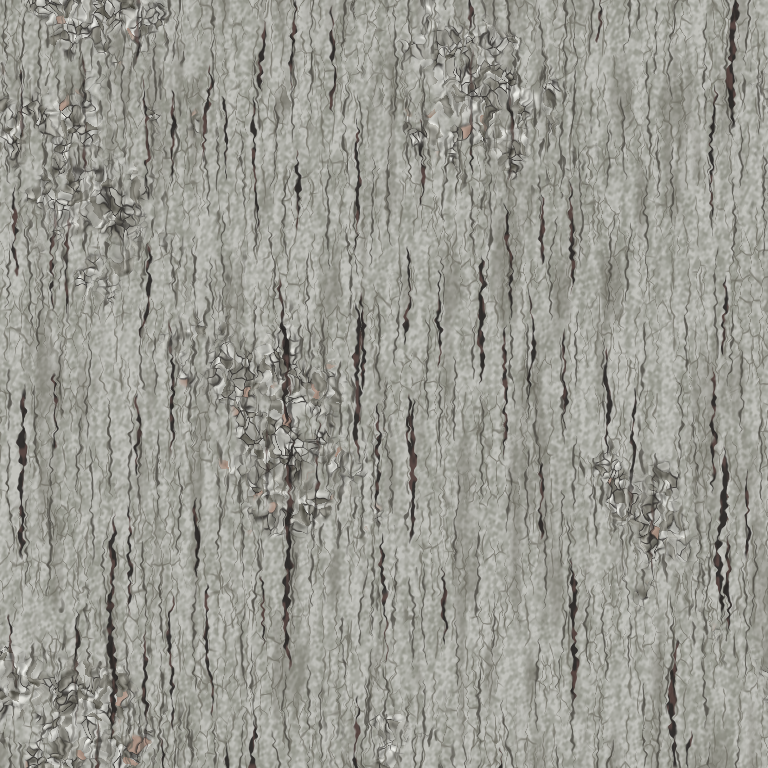
Give the GLSL for this texture, as a Shadertoy shader.

```glsl
// Weathered grey paint on old wood: a pale speckled coat split by upright cracks,
// with flaked patches. Cracks are tapered segments in jittered columns; flakes are
// Voronoi chips inside sheared ellipses whose rims are broken up by noise.
const vec3 PAINT_LIGHT = vec3(0.755, 0.755, 0.735);
const vec3 PAINT_MID   = vec3(0.575, 0.58, 0.54);
const vec3 STAIN       = vec3(0.42, 0.41, 0.37);
const vec3 HAIRLINE    = vec3(0.30, 0.29, 0.265);
const vec3 CRACK_DARK  = vec3(0.14, 0.13, 0.125);
const vec3 CRACK_RED   = vec3(0.31, 0.235, 0.22);
const vec3 RUST        = vec3(0.60, 0.43, 0.35);
const int   PATCH_COUNT  = 5;
const vec2  PATCH_START  = vec2(0.10, 0.75);
const vec2  PATCH_STEP   = vec2(0.7549, 0.5698);
const vec2  PATCH_RADIUS = vec2(0.085, 0.14);
const float PATCH_SHEAR  = 0.45;
const vec2  CHIP_SCALE   = vec2(105.0, 85.0);
const vec2  CRAZE_SCALE  = vec2(80.0, 30.0);
const mat2  SPECKLE      = mat2(270.0, 110.0, -130.0, 200.0);
const float WANDER       = 0.013;
const float JAG          = 0.005;
const float ROUGHNESS    = 0.0045;
const float EDGE         = 0.0011;

float hash(vec2 p) {
    vec3 q = fract(vec3(p.xyx) * 0.1031);
    q += dot(q, q.yzx + 33.33);
    return fract((q.x + q.y) * q.z);
}

float noise(vec2 p) {
    vec2 i = floor(p), f = fract(p);
    f = f * f * (3.0 - 2.0 * f);
    return mix(mix(hash(i), hash(i + vec2(1, 0)), f.x),
               mix(hash(i + vec2(0, 1)), hash(i + vec2(1, 1)), f.x), f.y);
}

float fbm(vec2 p) {
    float sum = 0.0, weight = 0.5333;
    for (int i = 0; i < 4; i++, weight *= 0.5) {
        sum += weight * noise(p);
        p = p * 2.03 + 17.7;
    }
    return sum;
}

// Upright cracks: one chain of tapered segments per column
float cracks(vec2 p, float columns, float span, float width, float share, float seed) {
    float ink = 0.0, edge = max(EDGE, 0.5 / iResolution.y);
    for (int i = -1; i <= 1; i++) {
        float id = floor(p.x * columns) + float(i);
        float y = p.y / span + 17.0 * hash(vec2(id, seed));
        vec2 key = vec2(id + 37.0 * floor(y), seed + floor(y));
        float t = min(fract(y) / mix(0.5, 1.0, hash(key + 7.3)), 1.0);
        float taper = sqrt(4.0 * t * (1.0 - t));
        float center = (id + mix(0.2, 0.8, hash(key + 3.1))) / columns;
        center += WANDER * (noise(vec2(p.y * 11.0, id * 5.3 + seed)) - 0.5);
        center += JAG * (noise(vec2(p.y * 65.0, id * 2.7 + seed)) - 0.5);
        float halfWidth = width * taper * mix(0.1, 1.6, noise(vec2(p.y * 110.0, id * 3.1 + seed)));
        float line = 1.0 - smoothstep(halfWidth - edge, halfWidth + edge, abs(p.x - center));
        ink = max(ink, line * smoothstep(0.0, 0.5, taper) * step(hash(key), share));
    }
    return ink;
}

// Closeness to the flaked patches: above zero inside, ragged at the rim
float patchField(vec2 p) {
    float field = -2.0;
    for (int i = 0; i < PATCH_COUNT; i++) {
        vec2 d = p - fract(PATCH_START + float(i) * PATCH_STEP);
        d -= round(d);
        d.x += d.y * PATCH_SHEAR;
        float size = mix(0.75, 1.3, hash(vec2(float(i), 4.0)));
        field = max(field, 1.0 - length(d / (PATCH_RADIUS * size)));
    }
    return field + 2.0 * (fbm(p * vec2(24.0, 18.0)) - 0.52);
}

// Voronoi chips: x = distance to the border, y = random value of the chip
vec2 chips(vec2 q) {
    float near = 9.0, second = 9.0, tone = 0.0;
    for (int k = 0; k < 9; k++) {
        vec2 cell = floor(q) + vec2(k % 3 - 1, k / 3 - 1);
        float d = length(cell + vec2(hash(cell), hash(cell + 51.7)) - q);
        if (d < near) { second = near; near = d; tone = hash(cell + 9.4); }
        else second = min(second, d);
    }
    return vec2(second - near, tone);
}

void mainImage(out vec4 fragColor, in vec2 fragCoord) {
    vec2 p = fragCoord / iResolution.y;
    vec2 rough = p + ROUGHNESS * (vec2(noise(p * vec2(120.0, 170.0)), noise(p * 140.0 + 31.0)) - 0.5);
    // Paint coat: speckle, upright grain, faint stains and crazing
    float tone = 0.56 + 1.0 * (noise(SPECKLE * p) - 0.5) + 0.7 * (noise(rough * vec2(170.0, 22.0)) - 0.5);
    tone += 0.35 * (fbm(p * vec2(12.0, 4.0)) - 0.5);
    vec3 color = mix(PAINT_MID, PAINT_LIGHT, clamp(tone, 0.0, 1.0));
    color = mix(color, STAIN, 0.4 * smoothstep(0.52, 0.8, fbm(rough * vec2(55.0, 8.0) + 8.0)));
    float craze = 1.0 - smoothstep(0.0, 0.13, chips(rough * CRAZE_SCALE).x);
    color = mix(color, STAIN, 0.65 * craze * smoothstep(0.4, 0.75, noise(p * vec2(45.0, 25.0))));
    // Flaked patches: embossed chips, dark gaps and a few rusty specks
    float field = patchField(p);
    float flaked = smoothstep(0.0, 0.35, field) * smoothstep(0.15, 0.45, noise(p * vec2(50.0, 38.0) + 3.0));
    float halo = smoothstep(-0.5, 0.1, field);
    vec2 q = rough * CHIP_SCALE;
    q += 1.6 * vec2(noise(q * 0.6), noise(q * 0.6 + 40.0));
    vec2 chip = chips(q), slant = vec2(0.35, -0.35);
    float relief = noise(q * 1.7 - slant) - noise(q * 1.7 + slant);
    vec3 chipColor = mix(STAIN, PAINT_LIGHT, smoothstep(-0.2, 0.9, chip.y)) + 0.3 * relief;
    chipColor = mix(chipColor, RUST, 0.6 * step(0.982, chip.y));
    float gap = (1.0 - smoothstep(0.0, 0.25, chip.x)) * smoothstep(0.3, 0.7, noise(q * 0.7 + 5.0));
    color = mix(color, mix(chipColor, CRACK_DARK, 0.85 * gap), 0.92 * flaked);
    // Cracks from faint hairlines to wide splits
    float faint = cracks(rough, 80.0, 0.08, 0.0010, 0.62, 11.0);
    float hair = cracks(rough, 46.0, 0.16, 0.0013, 0.72, 23.0);
    float crumbs = cracks(rough, 58.0, 0.05, 0.0019, 0.75, 37.0) * halo;
    float medium = cracks(rough, 25.0, 0.18, 0.0022, 0.42, 53.0);
    float split = cracks(rough, 10.0, 0.32, 0.0037, 0.34, 71.0);
    vec3 crackColor = mix(CRACK_DARK, CRACK_RED, smoothstep(0.4, 0.85, noise(p * vec2(230.0, 90.0))));
    color = mix(color, STAIN, 0.75 * faint);
    color = mix(color, HAIRLINE, 0.85 * max(hair, crumbs) * (1.0 - 0.5 * flaked));
    color = mix(color, crackColor, 0.9 * max(medium * (1.0 - 0.4 * flaked), split));
    fragColor = vec4(color, 1.0);
}
```
